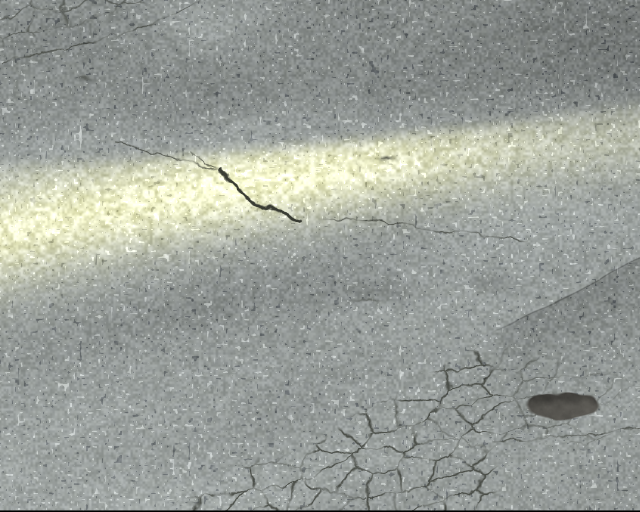
Write a Shadertoy shader that draws this texture.

```glsl
// Weathered asphalt crossed by a slanting band of warm sunlight, with cracks and a pothole.
// Tone comes from soft blobs and noise, broken paving from Voronoi cell borders,
// and long cracks from a loop over noise-bent line segments.

// Long cracks as start and end points; the first MAIN_CRACKS are wide.
const int MAIN_CRACKS = 4;
const int CRACKS = 11;
const vec4 CRACK_LINES[CRACKS] = vec4[CRACKS](
    vec4(.427, .669, .461, .638), vec4(.461, .638, .493, .598),
    vec4(.493, .598, .537, .590), vec4(.537, .590, .583, .565),
    vec4(.228, .720, .427, .669), vec4(.370, .705, .427, .669),
    vec4(.635, .573, .750, .567), vec4(.750, .567, 1.034, .528),
    vec4(.000, .875, .244, .935), vec4(.244, .935, .390, .995),
    vec4(.960, .135, 1.25, .165));

vec2 hash2(vec2 p) {
    vec3 q = fract(p.xyx * vec3(.1031, .1030, .0973));
    q += dot(q, q.yzx + 33.33);
    return fract((q.xx + q.yz) * q.zy);
}

float noise(vec2 p) {
    vec2 i = floor(p), f = fract(p);
    f = f * f * (3. - 2. * f);
    vec2 e = vec2(0, 1);
    return mix(mix(hash2(i).x, hash2(i + e.yx).x, f.x),
               mix(hash2(i + e).x, hash2(i + e.yy).x, f.x), f.y);
}

float fbm(vec2 p) {
    float sum = 0., amp = .5;
    for (int i = 0; i < 4; i++) {
        sum += amp * noise(p);
        p = p * 2.03 + 17.;
        amp *= .5;
    }
    return sum;
}

float blob(vec2 p, vec2 center, vec2 radius) {
    vec2 q = (p - center) / radius;
    return exp(-dot(q, q));
}

float segmentDistance(vec2 p, vec2 a, vec2 b) {
    vec2 d = b - a;
    return length(p - a - d * clamp(dot(p - a, d) / dot(d, d), 0., 1.));
}

float stroke(float dist, float width, float px) {
    return 1. - smoothstep(width - px, width + px, dist);
}

// Distance to the border between the two nearest jittered cells.
float cellBorder(vec2 p) {
    vec2 cell = floor(p), nearest = vec2(9), second = vec2(9);
    for (int y = -1; y <= 1; y++)
    for (int x = -1; x <= 1; x++) {
        vec2 g = cell + vec2(x, y);
        vec2 r = g + .1 + .8 * hash2(g) - p;
        if (dot(r, r) < dot(nearest, nearest)) { second = nearest; nearest = r; }
        else if (dot(r, r) < dot(second, second)) second = r;
    }
    return dot(.5 * (nearest + second), normalize(second - nearest));
}

// Broad light and dark areas of the road.
float roadTone(vec2 p, float px) {
    float tone = .605 + .09 * (fbm(vec2(p.x * 3. + p.y, p.y * 9. - p.x * 3.)) - .47);
    tone -= .055 * smoothstep(.68, .78, p.y - .08 * p.x);
    tone += .08 * blob(p, vec2(.41, .95), vec2(.13, .06));
    tone -= .10 * blob(p, vec2(1.25, .92), vec2(.40, .13));
    tone -= .06 * blob(p, vec2(.45, .41 + .2 * (p.x - .45)), vec2(.40, .07));
    tone += .05 * blob(p, vec2(.20, .00), vec2(.40, .09));
    tone += .04 * blob(p, vec2(1.12, .55), vec2(.25, .10));
    tone -= .08 * blob(p, vec2(.96, .447), vec2(.05, .022));
    tone -= .06 * blob(p, vec2(.75, .43), vec2(.07, .022));
    // Darker patch beyond the diagonal joint on the right.
    float joint = .348 + .509 * (p.x - .961) + .008 * (noise(p * 25.) - .5);
    float below = joint - p.y, reach = smoothstep(.94, 1.02, p.x);
    tone -= reach * smoothstep(-px, px, below) * (.02 + .07 * exp(-max(below, 0.) * 16.));
    return tone - .13 * reach * stroke(abs(below), .0015, px);
}

// Sunlight with a crisp upper edge and a soft lower one.
float sunBand(vec2 p) {
    float top = .69 + .04 * p.x + .045 * p.x * p.x;
    float middle = .54 + .235 * p.x - .07 * p.x * p.x;
    float d = (p.y - middle) / mix(.10, .075, p.x);
    float lit = exp(-d * d) * (1. - .72 * smoothstep(.55, 1.25, p.x));
    lit += .14 * smoothstep(-.25, 0., p.y - top);
    return lit * (1. - smoothstep(top - .035, top + .012, p.y));
}

// Areas of crazed paving: lower right wedge and top left corner.
float crazedArea(vec2 p) {
    vec2 q = p + .04 * (vec2(noise(p * 14.), noise(p * 14. + 40.)) - .5);
    float wedge = 1. - smoothstep(-.01, .015, q.y - .53 * (q.x - .34));
    wedge *= 1. - smoothstep(.29, .33, q.y + .15 * max(q.x - 1., 0.));
    float right = smoothstep(.95, .99, q.x);
    wedge *= mix(1., .5 * smoothstep(.13, .17, q.y) * (1. - smoothstep(1.14, 1.25, q.x)), right);
    float corner = smoothstep(.88, .91, q.y - .3 * q.x) * (1. - smoothstep(.28, .38, q.x));
    return max(wedge, .65 * corner);
}

float crackCover(vec2 p, float px) {
    vec2 bend = vec2(fbm(p * 38.), fbm(p * 38. + 70.)) - .47;
    vec2 q = p + .022 * bend;
    float border = cellBorder(q * vec2(14., 24.) + vec2(0, -4. * q.x)) / 20.;
    float patchy = .35 + .65 * smoothstep(.25, .6, noise(p * 30.));
    float cover = .75 * crazedArea(p) * patchy * stroke(border, .0017, px);
    for (int i = 0; i < CRACKS; i++) {
        bool wide = i < MAIN_CRACKS;
        float d = segmentDistance(q, CRACK_LINES[i].xy, CRACK_LINES[i].zw);
        float line = stroke(d, wide ? .0034 : .0014, px);
        cover = max(cover, line * (wide ? .95 : .65 * patchy));
    }
    // Small chips and scuffs.
    cover = max(cover, .7 * blob(q, vec2(.758, .689), vec2(.013, .004)));
    cover = max(cover, .5 * blob(q, vec2(.163, .845), vec2(.014, .004)));
    return max(cover, .4 * blob(q, vec2(.715, .417), vec2(.025, .003)));
}

void mainImage(out vec4 fragColor, in vec2 fragCoord) {
    float px = 1. / iResolution.y;
    vec2 p = fragCoord * px;
    float sun = sunBand(p);
    vec3 color = roadTone(p, px) * vec3(.982, 1.018, 1.005) + sun * vec3(.34, .325, .19);

    // Stone grain, coarser and stronger in the sun.
    float fine = noise(p * 210.) - .5, coarse = noise(p * vec2(95., 120.) + 9.) - .5;
    color += fine * .13 + coarse * mix(.04, .23, sun) * vec3(.9, .9, 1.2);
    float speck = noise(p * 165. + 31.);
    color += .17 * smoothstep(.82, .95, speck) - .16 * smoothstep(.17, .05, speck) * vec3(1, 1, .9);

    color = mix(color, vec3(.19, .20, .17), crackCover(p, px));

    // Pothole with a shaded far rim and a dusty floor.
    vec2 hole = (p - vec2(1.095, .207)) / vec2(.075, .026);
    hole.y -= .12 * hole.x;
    float rim = length(hole) + .35 * (noise(p * 45.) - .5);
    float floorTone = .34 - .10 * smoothstep(-.2, .8, hole.y) + .14 * (fbm(p * 55.) - .47);
    color = mix(color, floorTone * vec3(1.02, 1., .94), 1. - smoothstep(.88, 1.06, rim));

    color *= smoothstep(.002, .004, p.y);
    fragColor = vec4(clamp(color, 0., 1.), 1);
}
```
